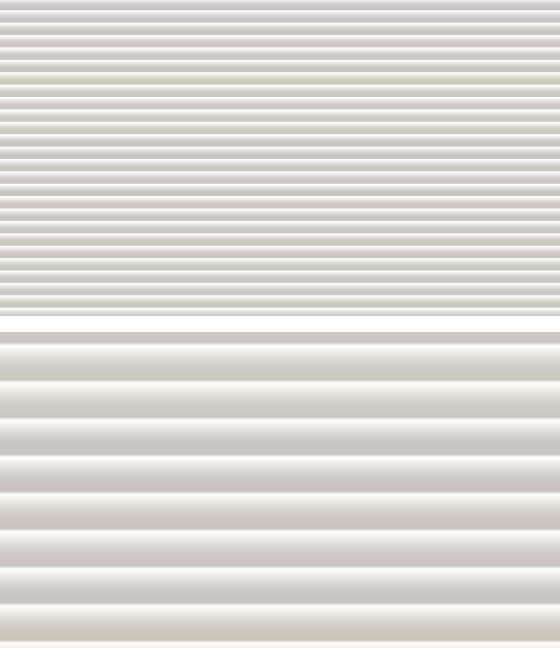
Top, the full canvas; bottom, a detail of the centre.
Reproduce this pattern procedurally as a Shadertoy shader.

```glsl
float hash(float n) {
    return fract(sin(n * 12.9898) * 43758.5453);
}

// Small warm, green or violet shift for each slat
vec3 slatTint(float slat) {
    vec3 shift = vec3(hash(slat + 1.3), hash(slat + 37.7), hash(slat + 71.9)) - 0.5;
    return vec3(0.788, 0.776, 0.757) + 0.026 * shift;
}

// Brightness from the lit top edge (0) to the shaded bottom (1)
float slatLight(float depth, float blur) {
    float falloff = exp(-pow(depth / 0.45, 2.0));
    return falloff * smoothstep(0.0, max(0.11, blur), depth);
}

void mainImage(out vec4 fragColor, in vec2 fragCoord) {
    // Horizontal slats, 25.5 over the height
    float rows = 25.5 * fragCoord.y / iResolution.y + 0.27;
    float pixel = 25.5 / iResolution.y;
    float depth = 1.0 - fract(rows);

    // Shaded body rising to a near-white lip
    vec3 color = mix(slatTint(floor(rows)), vec3(1.0, 1.0, 0.995), slatLight(depth, pixel));
    fragColor = vec4(color, 1.0);
}
```
